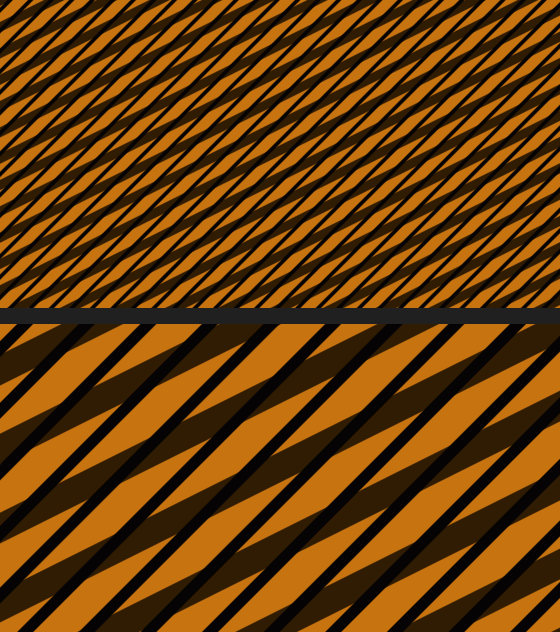
Top, the full canvas; bottom, a detail of the centre.
A WebGL 2 fragment shader for this pattern:

```glsl
#version 300 es
precision highp float;
// Slanted lattice: wide brown bands of shallow slope cross an orange ground,
// with narrow, steeper black bars laid over them. Each family of stripes is a
// repeated distance to the nearest stripe centre, smoothed at its edges.

uniform vec2 u_resolution;
out vec4 outColor;

// Coverage of stripes centred on whole numbers; width is a share of the period.
float stripes(float phase, float width) {
  float distanceToCentre = abs(fract(phase + 0.5) - 0.5);
  float soft = 0.6 * fwidth(phase);
  return 1.0 - smoothstep(-soft, soft, distanceToCentre - 0.5 * width);
}

void main() {
  // Canvas-height units, origin at the lower left
  vec2 p = gl_FragCoord.xy / u_resolution.y;

  vec3 orange = vec3(0.78, 0.45, 0.06);
  vec3 brown = vec3(0.19, 0.11, 0.01);
  vec3 black = vec3(0.02, 0.01, 0.01);

  // Shallow bands, about twelve down the left side
  float bandPhase = (1.0 - p.y + 0.5 * p.x) * 11.7 - 0.03;
  // Steep bars, about twenty-seven across the top
  float barPhase = (1.0 - p.y + p.x) * 15.0 - 0.5;

  vec3 color = mix(orange, brown, stripes(bandPhase, 0.39));
  color = mix(color, black, stripes(barPhase, 0.26));
  outColor = vec4(color, 1.0);
}
```
